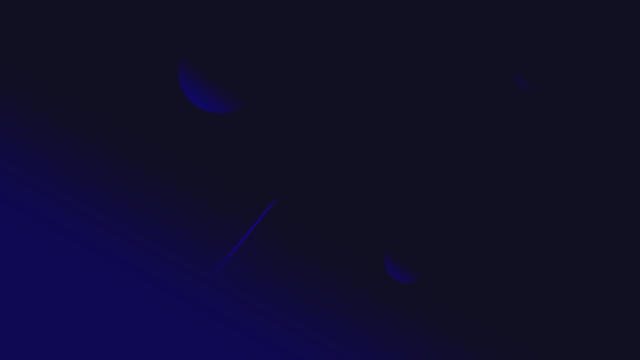
This background is drawn by a Shadertoy shader. Its source:

```glsl
// Dark night sky with a blue corner glow, three crescent planets and a comet streak.
#define NIGHT vec3(0.067, 0.059, 0.133)
#define GLOW vec3(0.055, 0.035, 0.320)
#define CRESCENT vec3(0.060, 0.030, 0.420)
#define STREAK vec3(0.085, 0.000, 0.600)
#define GLOW_AXIS vec2(0.482, 0.876)
#define GLOW_RANGE vec2(0.33, 0.76)
#define LIGHT_DIR vec2(-0.60, -0.80)
#define COMET_HEAD vec2(0.782, 0.465)
#define COMET_TAIL vec2(0.556, 0.190)

// Planets: centre, radius, strength
const vec4 PLANETS[3] = vec4[3](
    vec4(0.611, 0.801, 0.116, 0.90),
    vec4(1.132, 0.280, 0.065, 0.75),
    vec4(1.468, 0.794, 0.042, 0.28));

// Disc lit from one side, fading to nothing past its middle
float crescent(vec2 p, vec4 planet, float pixel) {
    vec2 q = p - planet.xy;
    float disc = 1.0 - smoothstep(-pixel, pixel, length(q) - planet.z);
    float lit = smoothstep(0.10, 1.05, dot(q, LIGHT_DIR) / planet.z);
    return disc * lit * planet.w;
}

// Tapered line: sharp at the head, wide and faint at the tail
float comet(vec2 p, float pixel) {
    vec2 axis = COMET_TAIL - COMET_HEAD;
    vec2 q = p - COMET_HEAD;
    float along = dot(q, axis) / dot(axis, axis);
    float h = clamp(along, 0.0, 1.0);
    float away = length(q - axis * h);
    float halfWidth = 0.001 + 0.011 * h * h;
    float body = 1.0 - smoothstep(0.0, halfWidth + pixel, away);
    float fade = smoothstep(-0.01, 0.15, along) * (1.0 - smoothstep(0.25, 0.95, along));
    float halo = 0.06 * exp(-away * 40.0) * smoothstep(0.0, 0.5, along);
    return body * fade + halo * (1.0 - smoothstep(0.5, 1.0, along));
}

void mainImage(out vec4 fragColor, in vec2 fragCoord) {
    float pixel = 1.0 / iResolution.y;
    vec2 p = fragCoord * pixel;

    // Corner glow
    float glow = 1.0 - smoothstep(GLOW_RANGE.x, GLOW_RANGE.y, dot(p, GLOW_AXIS));
    vec3 color = mix(NIGHT, GLOW, glow);

    // Planets
    for (int i = 0; i < 3; i++) {
        color = mix(color, CRESCENT, crescent(p, PLANETS[i], pixel));
    }

    // Comet
    color = mix(color, STREAK, comet(p, pixel));
    fragColor = vec4(color, 1.0);
}
```
